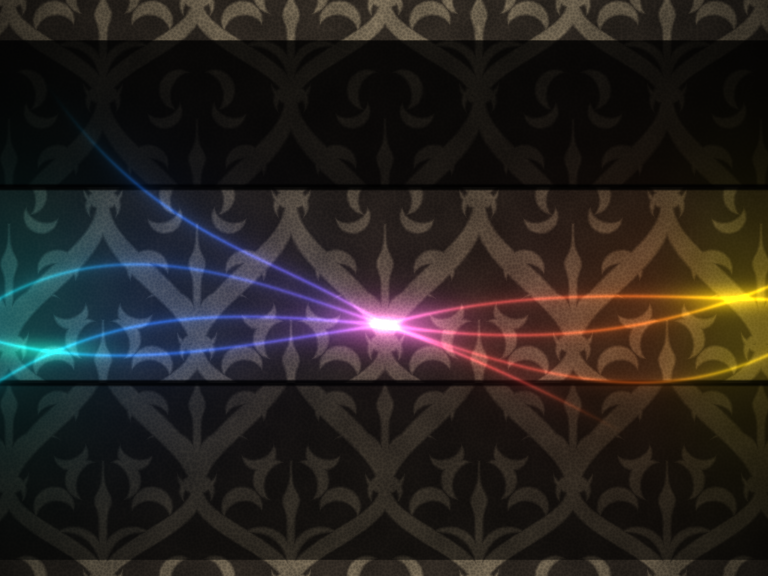
Give the GLSL for this background, as a Shadertoy shader.

```glsl
// Draws glowing rainbow light streams crossing over dark damask wallpaper strips.

const vec2 CROSSING = vec2(0.668, 0.436);   // where all streams meet
const vec2 TILE = vec2(1.88, 2.40);         // wallpaper repeat
const vec2 DROP = vec2(0.94, 1.44);         // offset of the second motif column
const float WALL_SCALE = 5.76;

vec2 hash2(vec2 p) {
    vec3 q = fract(p.xyx * vec3(0.1031, 0.1030, 0.0973));
    q += dot(q, q.yzx + 33.33);
    return fract((q.xx + q.yz) * q.zy);
}

// Distance to the nearest scattered cell point
float cellular(vec2 p) {
    float nearest = 2.0;
    for (int j = -1; j <= 1; j++)
    for (int i = -1; i <= 1; i++) {
        vec2 cell = floor(p) + vec2(i, j);
        nearest = min(nearest, length(cell + hash2(cell) - p));
    }
    return nearest;
}

float band(float y, float low, float high, float soft) {
    return smoothstep(low - soft, low + soft, y) * (1.0 - smoothstep(high - soft, high + soft, y));
}

// Arc whose thickness tapers toward both ends
float taperedArc(vec2 p, vec2 center, float radius, float facing, float spread, float width) {
    vec2 q = p - center;
    float along = dot(normalize(q + 1e-5), vec2(cos(facing), sin(facing)));
    float t = acos(clamp(along, -1.0, 1.0)) / spread;
    return abs(length(q) - radius) - width * (1.0 - t * t);
}

// Spear, leaves, crown and scrolls, mirrored about x = 0
float motif(vec2 p) {
    p.y = mod(p.y + 0.6, TILE.y) - 0.6;
    p.x = abs(mod(p.x + 0.5 * TILE.x, TILE.x) - 0.5 * TILE.x);
    float barb = (p.y - 0.86) / 0.11;
    float blade = 0.034 * smoothstep(1.25, 0.65, p.y) + 0.055 * exp(-barb * barb);
    float d = max(p.x - blade, max(0.18 - p.y, p.y - 1.24));
    d = min(d, taperedArc(p, vec2(0.33, 0.25), 0.31, 2.3, 1.15, 0.038));
    d = min(d, taperedArc(p, vec2(0.0, -0.04), 0.15, 1.57, 1.9, 0.045));
    d = min(d, taperedArc(p, vec2(0.0, 0.20), 0.20, -1.57, 1.2, 0.035));
    d = min(d, taperedArc(p, vec2(0.48, 0.73), 0.19, 1.4, 1.5, 0.065));
    d = min(d, taperedArc(p, vec2(0.34, 1.38), 0.17, -1.9, 1.3, 0.05));
    return min(d, taperedArc(p, vec2(0.82, 0.08), 0.20, 2.8, 1.3, 0.055));
}

// Ogee stems weaving between the motif columns
float stems(vec2 p) {
    float y = mod(p.y, TILE.y);
    float x = abs(mod(p.x + 0.5 * TILE.x, TILE.x) - 0.5 * TILE.x);
    float t = y < DROP.y ? y / DROP.y : (TILE.y - y) / (TILE.y - DROP.y);
    float path = DROP.x * (0.5 - 0.5 * cos(3.14159 * t));
    float swell = sin(3.14159 * t);
    return abs(x - path) / (1.0 + 0.45 * swell) - 0.055 - 0.045 * swell * swell;
}

vec3 spectrum(float x) {
    vec3 c = mix(vec3(0.03, 0.60, 0.68), vec3(0.10, 0.34, 0.82), smoothstep(0.02, 0.23, x));
    c = mix(c, vec3(0.32, 0.28, 0.85), smoothstep(0.22, 0.40, x));
    c = mix(c, vec3(0.90, 0.42, 0.78), smoothstep(0.40, 0.51, x));
    c = mix(c, vec3(0.82, 0.24, 0.24), smoothstep(0.51, 0.64, x));
    c = mix(c, vec3(0.82, 0.34, 0.08), smoothstep(0.65, 0.82, x));
    return mix(c, vec3(0.86, 0.70, 0.03), smoothstep(0.82, 0.96, x));
}

// Glow of one stream; cubic coefficients bend each side of the crossing
float stream(vec2 p, vec3 leftBend, vec3 rightBend) {
    float s = (p.x - CROSSING.x) / CROSSING.x;
    vec3 k = s < 0.0 ? leftBend : rightBend;
    float t = abs(s);
    float height = t * (k.x + t * (k.y + t * k.z));
    float slope = (k.x + t * (2.0 * k.y + 3.0 * t * k.z)) / CROSSING.x;
    float d = abs(p.y - CROSSING.y - height) / sqrt(1.0 + slope * slope);
    return 0.55 * exp(-d * d / 0.000012) + 0.27 * exp(-d / 0.010) + 0.09 * exp(-d / 0.035);
}

float flare(vec2 p, vec2 center, vec2 size) {
    vec2 q = (p - center) / size;
    return exp(-dot(q, q));
}

void mainImage(out vec4 fragColor, in vec2 fragCoord) {
    vec2 p = fragCoord / iResolution.y;
    float x = fragCoord.x / iResolution.x;
    float pixel = 1.0 / iResolution.y;

    // Wallpaper: each strip shows the pattern at its own height
    float crownY = p.y > 0.675 ? 3.32 : (p.y > 0.335 ? 2.27 : 0.86);
    vec2 w = p * WALL_SCALE - vec2(3.85, crownY);
    float d = min(stems(w), min(motif(w), motif(w - DROP)));
    float ornament = 1.0 - smoothstep(-0.015, 0.015 + WALL_SCALE * pixel, d);
    float middle = band(p.y, 0.335, 0.675, pixel);
    float light = mix(0.62, 0.30, smoothstep(0.32, 0.68, p.y));
    light = mix(light, 1.0, middle);
    light = mix(light, 1.45, 1.0 - band(p.y, 0.028, 0.930, pixel));
    float side = (x - 0.5) * 2.0;
    light *= 1.0 - 0.55 * side * side;
    vec3 cloth = mix(vec3(0.125, 0.108, 0.090), vec3(0.30, 0.268, 0.215), ornament);
    float grain = 0.72 + 0.32 * cellular(p * 190.0) + 0.25 * cellular(p * 17.0);
    vec3 color = cloth * light * grain;

    // Coloured ambient light, spilling out from both sides
    vec3 hue = spectrum(x);
    float spread = exp(-pow((p.y - 0.44) / 0.25, 2.0));
    float ambient = spread * (0.04 + 0.29 * smoothstep(0.45, 0.0, x) + 0.23 * smoothstep(0.55, 1.0, x));
    color += hue * ambient * mix(0.55, 1.0, middle) * (0.8 + 0.35 * ornament);

    // Dark grooves between strips
    color *= 1.0 - 0.85 * (band(p.y, 0.670, 0.680, 0.0025) + band(p.y, 0.330, 0.340, 0.0025));

    // Four streams of light through the crossing
    float fade = smoothstep(0.05, 0.25, x) * (1.0 - smoothstep(0.62, 0.83, x));
    float glow = fade * stream(p, vec3(0.438, -0.455, 0.564), vec3(-0.24, -0.10, 0.0));
    glow += 0.85 * stream(p, vec3(0.229, 0.043, -0.226), vec3(-0.215, -0.036, 0.20));
    glow += stream(p, vec3(0.054, 0.021, -0.172), vec3(-0.101, 0.128, 0.04));
    glow += stream(p, vec3(-0.089, -0.076, 0.135), vec3(0.193, -0.236, 0.087));
    color += hue * glow * 0.72;

    // Flares where streams converge
    color += vec3(0.75, 0.55, 0.65) * flare(p, CROSSING, vec2(0.025, 0.012));
    color += vec3(0.32, 0.12, 0.30) * flare(p, CROSSING, vec2(0.12, 0.045));
    color += vec3(0.02, 0.30, 0.20) * flare(p, vec2(0.07, 0.392), vec2(0.09, 0.018));
    color += vec3(0.35, 0.28, 0.0) * flare(p, vec2(1.27, 0.482), vec2(0.08, 0.020));
    fragColor = vec4(clamp(color, 0.0, 1.0), 1.0);
}
```
